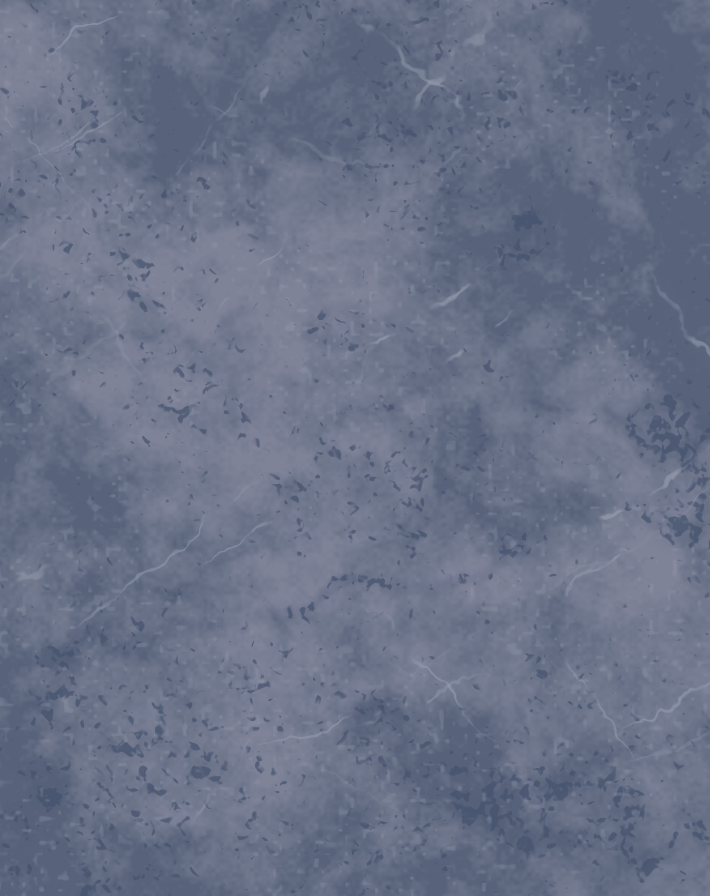
This texture is drawn by a WebGL 2 fragment shader. Its source:

```glsl
#version 300 es
precision highp float;
// Slate-blue marble: warped fractal noise makes cloudy, mottled patches, ridges
// of a second noise gather dark crumbly specks into cracks, and a loop of
// scattered jagged segments draws thin, broken pale veins.

uniform vec2 u_resolution;
out vec4 outColor;

const vec3 CLOUD_DARK = vec3(0.345, 0.388, 0.482);
const vec3 CLOUD_MID  = vec3(0.432, 0.463, 0.546);
const vec3 CLOUD_PALE = vec3(0.497, 0.513, 0.597);
const vec3 SPECK      = vec3(0.270, 0.322, 0.430);
const vec3 VEIN       = vec3(0.590, 0.620, 0.685);

const float CLOUD_SCALE    = 5.6;
const float CLOUD_CONTRAST = 2.5;
const float CLOUD_LEVEL    = 0.44;
const float MOTTLE_AMOUNT  = 0.95;
const float GRAIN_AMOUNT   = 0.26;
const float CRACK_SCALE = 4.0;
const float CRACK_WIDTH = 0.060;
const float SPECK_SCALE = 140.0;
const float VEIN_WIDTH  = 0.0010;
const int   VEIN_COUNT  = 34;

float hash(vec2 p) {
  return fract(sin(dot(p, vec2(127.1, 311.7))) * 43758.5453);
}

float noise(vec2 p) {
  vec2 cell = floor(p);
  vec2 f = fract(p);
  f = f * f * (3.0 - 2.0 * f);
  float low  = mix(hash(cell), hash(cell + vec2(1, 0)), f.x);
  float high = mix(hash(cell + vec2(0, 1)), hash(cell + vec2(1, 1)), f.x);
  return mix(low, high, f.y);
}

// Fractal noise, normalised to 0..1; each octave is turned to hide the grid.
float fbm(vec2 p, int octaves) {
  float sum = 0.0, total = 0.0, amp = 0.5;
  for (int i = 0; i < octaves; i++) {
    sum += amp * noise(p);
    total += amp;
    amp *= 0.58;
    p = mat2(1.6, 1.2, -1.2, 1.6) * p + 7.3;
  }
  return sum / total;
}

// Narrow bands along the middle level of a noise, kept only in some places.
float crackZone(vec2 p) {
  float ridge = abs(fbm(p * CRACK_SCALE + 31.0, 4) - 0.5);
  float band = 1.0 - smoothstep(0.0, CRACK_WIDTH, ridge);
  return band * smoothstep(0.42, 0.58, fbm(p * 4.5 + 58.0, 3));
}

// Small irregular crumbs, dense inside the cracks and sparse elsewhere.
float specks(vec2 p, float zone) {
  vec2 bend = vec2(noise(p * 90.0), noise(p * 90.0 + 19.0)) - 0.5;
  vec2 q = mat2(0.8, 0.6, -0.6, 0.8) * (p + bend * 0.008);
  float grain = 0.66 * noise(q * SPECK_SCALE) + 0.34 * noise(q * SPECK_SCALE * 1.9 + 5.0);
  float patches = smoothstep(0.46, 0.68, fbm(p * 9.0 + 83.0, 3));
  float limit = 0.82 - 0.29 * zone - 0.13 * patches;
  return smoothstep(limit - 0.05, limit + 0.13, grain);
}

// Scattered pale hairlines, mostly rising to the right.
float veins(vec2 p, float aspect, float pixel) {
  vec2 wobble = vec2(fbm(p * 20.0 + 3.0, 4), fbm(p * 20.0 + 47.0, 4)) - 0.5;
  vec2 q = p + wobble * 0.034;
  float broken = smoothstep(0.36, 0.62, fbm(p * 28.0 + 11.0, 3));
  float width = VEIN_WIDTH * (0.4 + 1.8 * noise(p * 17.0));
  float sum = 0.0;
  for (int i = 0; i < VEIN_COUNT; i++) {
    float id = float(i);
    vec2 center = vec2(hash(vec2(id, 1.7)) * aspect, hash(vec2(id, 5.3)));
    float angle = mix(0.25, 1.15, hash(vec2(id, 9.1)));
    if (hash(vec2(id, 13.9)) < 0.22) angle = -angle;
    vec2 dir = vec2(cos(angle), sin(angle));
    vec2 d = q - center;
    float reach = mix(0.05, 0.2, hash(vec2(id, 17.3)));
    float along = abs(dot(d, dir));
    float across = abs(dot(d, vec2(-dir.y, dir.x)));
    float line = 1.0 - smoothstep(width * 0.4, width + pixel, across);
    float halo = 0.15 * exp(-across / 0.005);
    float strength = mix(0.15, 0.85, hash(vec2(id, 23.1)));
    sum += (line + halo) * strength * (1.0 - smoothstep(reach * 0.4, reach, along));
  }
  return min(sum * broken, 1.0);
}

void main() {
  vec2 p = gl_FragCoord.xy / u_resolution.y;
  float aspect = u_resolution.x / u_resolution.y;
  float pixel = 1.0 / u_resolution.y;

  // Cloudy ground with blotches and fine grain
  vec2 warp = vec2(fbm(p * 7.0 + 17.0, 5), fbm(p * 7.0 + 71.0, 5)) - 0.5;
  float cloud = fbm((p + warp * 0.15) * CLOUD_SCALE, 6) - 0.5;
  float mottle = fbm((p + warp * 0.05) * 30.0 + 23.0, 4) - 0.5;
  float grain = noise(p * 210.0 + 41.0) - 0.5;
  float tone = CLOUD_LEVEL + cloud * CLOUD_CONTRAST + mottle * MOTTLE_AMOUNT + grain * GRAIN_AMOUNT;
  tone = clamp(tone, 0.0, 1.0);
  vec3 color = mix(CLOUD_DARK, CLOUD_MID, min(tone * 2.0, 1.0));
  color = mix(color, CLOUD_PALE, max(tone * 2.0 - 1.0, 0.0));

  // Dark cracks: a soft stain below, crumbs on top
  float zone = crackZone(p);
  color = mix(color, SPECK, 0.2 * zone);
  color = mix(color, SPECK, 0.72 * specks(p, zone));

  // Pale dust and veins
  float dust = smoothstep(0.72, 0.95, noise(p * 150.0 + 9.0)) * smoothstep(0.42, 0.62, fbm(p * 9.0 + 5.0, 3));
  color = mix(color, VEIN, 0.3 * dust);
  color = mix(color, VEIN, 0.75 * veins(p, aspect, pixel));

  outColor = vec4(color, 1.0);
}
```
